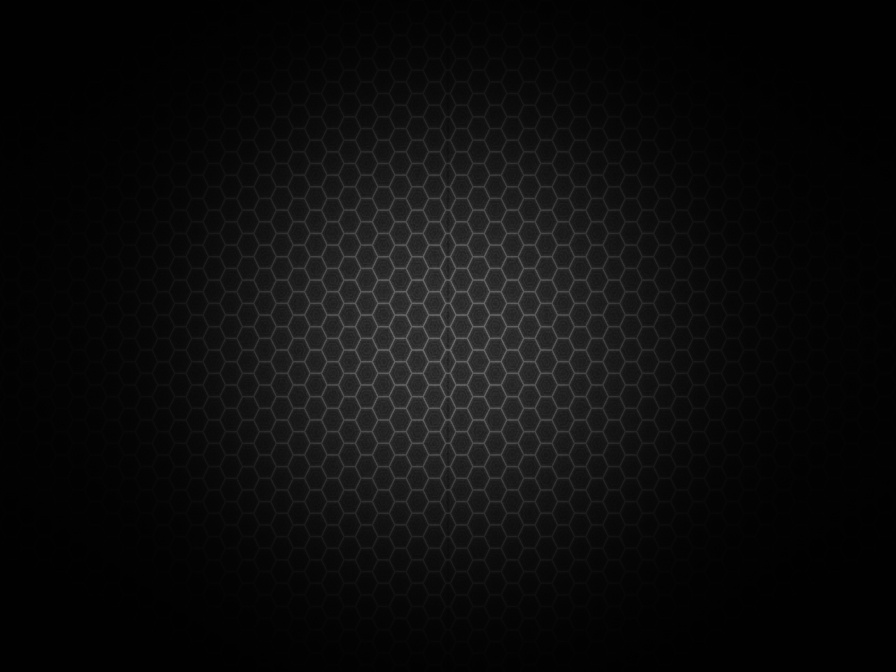
Give the GLSL for this background, as a WebGL 2 fragment shader.

```glsl
#version 300 es
precision highp float;
// Dark mirrored honeycomb mesh lit by a soft central glow.

uniform vec2 u_resolution;
out vec4 fragColor;

float hash(vec2 p) {
    vec3 q = fract(vec3(p.xyx) * 0.1031);
    q += dot(q, q.yzx + 33.33);
    return fract((q.x + q.y) * q.z);
}

// Hexagonal norm: 0 at the cell centre, 1 on its border.
float hexNorm(vec2 p) {
    p = abs(p);
    return max(2.0 * p.y, p.x + p.y);
}

// Norm within the nearest cell of two interleaved lattices.
float honeycomb(vec2 p) {
    vec2 period = vec2(3.0, 1.0);
    vec2 a = mod(p, period) - 0.5 * period;
    vec2 b = mod(p + 0.5 * period, period) - 0.5 * period;
    return min(hexNorm(a), hexNorm(b));
}

// Smooth outline of one hexagonal level.
float ring(float norm, float level, float width, float blur) {
    return 1.0 - smoothstep(width, width + blur, abs(norm - level));
}

void main() {
    vec2 p = (gl_FragCoord.xy - 0.5 * u_resolution) / u_resolution.y;

    // Columns mirror at the vertical seam; cells are slightly tall.
    vec2 cell = vec2(0.0168, 0.0347);
    vec2 lattice = vec2(abs(p.x) + 0.0049, p.y + 0.0035) / cell;
    float norm = honeycomb(lattice);
    float blur = 62.0 / u_resolution.y;

    // Bright borders, their halo and faint nested hexagons.
    float border = ring(norm, 1.0, 0.02, blur);
    float halo = smoothstep(0.6, 1.0, norm);
    float nested = ring(norm, 0.56, 0.01, blur) + 0.6 * ring(norm, 0.28, 0.01, blur);
    float grain = hash(floor(p * 384.0) + 500.0) - 0.5;
    float seam = 1.0 - smoothstep(0.0, 0.0025, abs(p.x));

    // Round core with a flattened top and a faint horizontal tail.
    vec2 g = p - vec2(-0.007, 0.006);
    float core = exp(-pow(dot(g, g) / 0.092, 1.2));
    float tail = exp(-g.x * g.x / 0.42 - g.y * g.y / 0.075);
    float light = core + 0.1 * tail;

    float surface = 0.15 + 0.14 * border + 0.07 * halo + 0.03 * nested;
    surface += 0.03 * grain - 0.03 * seam;
    float value = 0.003 + light * surface;
    fragColor = vec4(vec3(value), 1.0);
}
```
